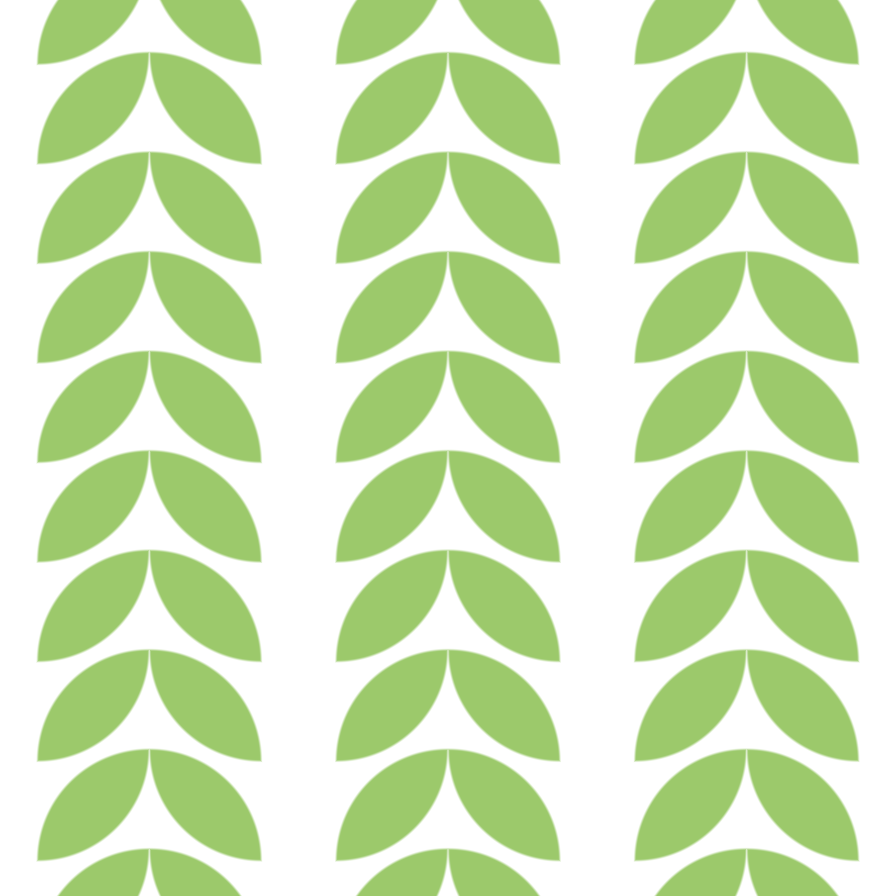
Write a three.js fragment shader that draws this pattern.

```glsl
varying vec2 vUv;

const vec3 LEAF_GREEN = vec3(0.61, 0.79, 0.42);
const vec3 BACKGROUND = vec3(1.0);
const float COLUMNS = 3.0;
const float ROWS = 9.0;
const float ROW_PHASE = 0.355;      // height of the lowest leaf tips, in rows
const float LEAF_RADIUS = 0.1243;   // radius of both arcs, also the leaf span
const float STEM_GAP = 0.0005;      // half the slit between paired leaves
const float EDGE_SOFTNESS = 0.0019;

// Leaf bounded by two quarter arcs, from (radius, 0) up to (0, radius)
float leafDistance(vec2 p, float radius) {
  float outerArc = length(p) - radius;
  float innerArc = length(p - vec2(radius)) - radius;
  return max(outerArc, innerArc);
}

void main() {
  // Column cell centred on its stem, mirrored left to right
  float x = abs(fract(vUv.x * COLUMNS) - 0.5) / COLUMNS - STEM_GAP;
  float y = fract(vUv.y * ROWS - ROW_PHASE) / ROWS;

  // Leaves are taller than a row, so neighbouring rows join in
  float d = 1.0;
  for (int row = -1; row <= 1; row++) {
    vec2 p = vec2(x, y + float(row) / ROWS);
    d = min(d, leafDistance(p, LEAF_RADIUS));
  }

  float coverage = 1.0 - smoothstep(-EDGE_SOFTNESS, EDGE_SOFTNESS, d);
  gl_FragColor = vec4(mix(BACKGROUND, LEAF_GREEN, coverage), 1.0);
}
```
